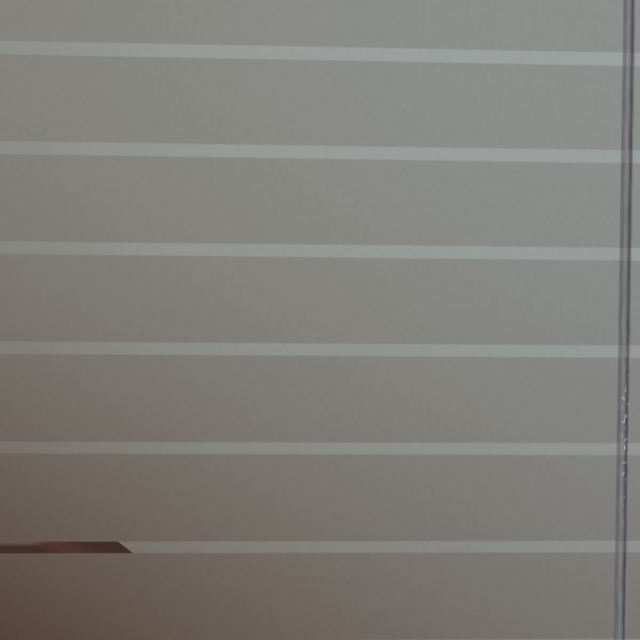
This pattern is drawn by a WebGL 1 fragment shader. Its source:

```glsl
precision highp float;

uniform vec2 u_resolution;

#define PANEL_COLOR vec3(0.53, 0.53, 0.51)
#define SHADOW_COLOR vec3(0.33, 0.26, 0.22)
#define GAP_COLOR vec3(0.25, 0.18, 0.155)
#define ROD_COLOR vec3(0.43, 0.43, 0.44)
#define FIRST_STRIPE vec2(0.0742, 0.0930)
#define STRIPE_SPACING vec2(0.1563, 0.1522)
#define STRIPE_HALF_WIDTH vec2(0.0106, 0.0088)
#define STRIPE_GAIN 0.27
#define ROD_HALF_WIDTH 0.0098
#define EDGE_SOFTNESS 0.0018
#define GRAIN_SCALE 150.0
#define GRAIN_AMOUNT 0.035

vec2 gradientAt(vec2 cell) {
  vec3 p = fract(cell.xyx * vec3(0.1031, 0.1030, 0.0973));
  p += dot(p, p.yzx + 33.33);
  float angle = 6.2832 * fract((p.x + p.y) * p.z);
  return vec2(cos(angle), sin(angle));
}

float gradientNoise(vec2 p) {
  vec2 i = floor(p);
  vec2 f = p - i;
  vec2 w = f * f * f * (f * (f * 6.0 - 15.0) + 10.0);
  float a = dot(gradientAt(i), f);
  float b = dot(gradientAt(i + vec2(1.0, 0.0)), f - vec2(1.0, 0.0));
  float c = dot(gradientAt(i + vec2(0.0, 1.0)), f - vec2(0.0, 1.0));
  float d = dot(gradientAt(i + 1.0), f - 1.0);
  return mix(mix(a, b, w.x), mix(c, d, w.x), w.y);
}

// Coverage of a shape from its signed distance
float cover(float dist, float soft) {
  return 1.0 - smoothstep(-soft, soft, dist);
}

// Light on the panel: 0 in the brown corner, about 1 in the open
float panelLight(vec2 uv) {
  float depth = 1.0 - uv.y;
  float side = 1.0 - uv.x;
  return 1.12 - 0.19 * side * side - 0.93 * exp(-0.92 * uv.x) * depth * depth;
}

float grain(vec2 uv) {
  float fine = gradientNoise(uv * GRAIN_SCALE);
  float coarse = gradientNoise(uv * GRAIN_SCALE * 0.4 + 17.0);
  return fine + 0.6 * coarse;
}

// Dark see-through ends of the two lowest stripes
float gapCover(float row, float x, float offset, float soft) {
  float slantedEnd = 0.196 - 1.3 * offset;
  float end = row > 5.5 ? 0.404 : slantedEnd;
  return step(4.5, row) * cover(x - end, soft);
}

// Glossy profile across the rod, u from -1 to 1
vec3 rodColor(float u, vec2 uv) {
  float wear = gradientNoise(vec2(u * 1.5, uv.y * 28.0));
  float sheen = exp(-14.0 * (u + 0.15) * (u + 0.15));
  float groove = exp(-30.0 * (u - 0.5) * (u - 0.5));
  float rim = smoothstep(0.65, 0.95, u);
  float glintZone = exp(-90.0 * (uv.y - 0.33) * (uv.y - 0.33));
  float speck = smoothstep(0.1, 0.45, gradientNoise(vec2(u * 2.0, uv.y * 110.0)));
  float tone = 0.08 * sheen - 0.10 * groove + 0.09 * rim + 0.05 * wear;
  tone += 0.25 * glintZone * speck * exp(-5.0 * (u - 0.2) * (u - 0.2));
  return ROD_COLOR + tone - 0.03 * (1.0 - uv.y);
}

void main() {
  vec2 uv = gl_FragCoord.xy / u_resolution;
  float soft = max(EDGE_SOFTNESS, 0.75 / u_resolution.y);
  float depth = 1.0 - uv.y;

  // Stripes fan slightly from left to right
  float spacing = mix(STRIPE_SPACING.x, STRIPE_SPACING.y, uv.x);
  float rowPos = (depth - mix(FIRST_STRIPE.x, FIRST_STRIPE.y, uv.x)) / spacing;
  float row = max(floor(rowPos + 0.5), 0.0);
  float offset = (row - rowPos) * spacing;
  float halfWidth = mix(STRIPE_HALF_WIDTH.x, STRIPE_HALF_WIDTH.y, depth);
  float stripe = cover(abs(offset) - halfWidth, soft);

  // Frosted panel with lighter stripes
  float light = panelLight(uv);
  float gain = STRIPE_GAIN * mix(0.7, 1.0, smoothstep(0.0, 0.35, uv.x));
  light += gain * stripe + GRAIN_AMOUNT * grain(uv);
  vec3 color = mix(SHADOW_COLOR, PANEL_COLOR, light);
  color += vec3(-0.006, 0.0, 0.008) * smoothstep(0.4, 1.0, uv.x);

  // Gaps with a warm streak and a pale upper lip
  float gap = gapCover(row, uv.x, offset, soft) * stripe;
  float streak = exp(-900.0 * pow(uv.x - 0.10 + 2.0 * offset, 2.0));
  float lip = smoothstep(0.0, 0.008, offset) * (1.0 - smoothstep(0.04, 0.08, uv.x));
  vec3 gapColor = GAP_COLOR + vec3(0.07, 0.03, 0.02) * streak + 0.14 * lip;
  color = mix(color, gapColor, gap);

  // Leaning upright rod
  float u = (uv.x - mix(0.969, 0.984, uv.y)) / ROD_HALF_WIDTH;
  float rod = cover((abs(u) - 1.0) * ROD_HALF_WIDTH, soft);
  vec3 rodTone = rodColor(u, uv) + 0.04 * stripe;
  color = mix(color, rodTone, rod);

  gl_FragColor = vec4(clamp(color, 0.0, 1.0), 1.0);
}
```
